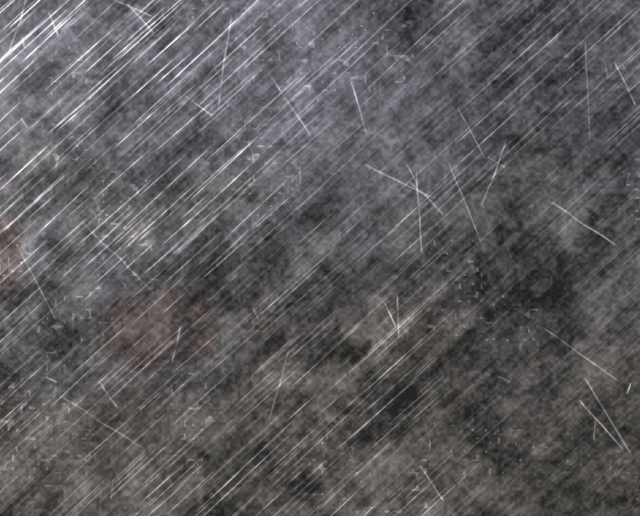
Write a Shadertoy shader that draws this texture.

```glsl
#define BRUSH_ANGLE 0.74
#define BASE_TONE 0.352
#define CLOUD_CONTRAST 0.30
#define MOTTLE_CONTRAST 0.24
#define GRAIN_CONTRAST 0.13
#define BRUSH_CONTRAST 0.09
#define SCRATCH_GAIN 0.34
#define GOUGE_COUNT 44
#define GOUGE_GAIN 0.42
#define COOL_TINT vec3(0.995, 0.975, 1.045)
#define WARM_TINT vec3(1.03, 1.0, 0.965)
#define RUST_TINT vec3(1.10, 0.95, 0.93)

float hash(vec2 p) {
    vec3 a = fract(p.xyx * vec3(0.1031, 0.1030, 0.0973));
    a += dot(a, a.yzx + 33.33);
    return fract((a.x + a.y) * a.z);
}

float noise(vec2 p) {
    vec2 i = floor(p), f = fract(p);
    f = f * f * (3.0 - 2.0 * f);
    return mix(mix(hash(i), hash(i + vec2(1, 0)), f.x),
               mix(hash(i + vec2(0, 1)), hash(i + vec2(1, 1)), f.x), f.y);
}

float fbm(vec2 p) {
    float sum = 0.0, amp = 0.5;
    for (int i = 0; i < 5; i++) {
        sum += amp * noise(p);
        p = mat2(1.6, 1.2, -1.2, 1.6) * p + 7.3;
        amp *= 0.5;
    }
    return sum / 0.97;
}

vec2 rotate(vec2 p, float a) {
    return vec2(cos(a) * p.x + sin(a) * p.y, cos(a) * p.y - sin(a) * p.x);
}

// Soft line profile that keeps its energy when thinner than a pixel
float hairline(float d, float width, float px) {
    float s = max(width, 0.65 * px);
    return exp(-d * d / (s * s)) * width / s;
}

// One layer of parallel scratches: rows across, random segments along
float scratches(vec2 p, float rows, float len, float seed, float px) {
    float y = p.y * rows, row = floor(y);
    float x = p.x / len + 17.0 * hash(vec2(row, seed));
    vec2 id = vec2(row + seed * 31.0, floor(x));
    float start = 0.5 * hash(id + 3.1);
    float end = start + 0.15 + 0.35 * hash(id + 8.7);
    float along = fract(x);
    float ends = smoothstep(start, start + 0.06, along) * smoothstep(end, end - 0.1, along);
    float d = (fract(y) - 0.5 - 0.5 * (hash(id + 5.9) - 0.5)) / rows;
    float strength = pow(hash(id + 1.7), 2.5);
    float wear = 0.5 + 0.7 * noise(vec2(p.x * 60.0, row));
    return hairline(d, 0.0017, px) * ends * strength * wear;
}

// Isolated gouge: a slightly bent segment with worn ends
float gouge(vec2 p, vec2 centre, float angle, float len, float px) {
    vec2 q = rotate(p - centre, angle);
    float bend = 0.004 * (noise(vec2(q.x * 22.0, angle * 9.0)) - 0.5);
    float ends = smoothstep(len, len * 0.8, abs(q.x));
    float wear = 0.25 + 0.9 * noise(vec2(q.x * 70.0, angle * 40.0));
    return hairline(q.y + bend, 0.0019, px) * ends * wear;
}

// Ragged stain outline, negative inside
float stain(vec2 p, vec2 centre, vec2 radius) {
    return length((p - centre) / radius) - 1.0 + 1.1 * (fbm(p * 7.0 + centre) - 0.5);
}

void mainImage(out vec4 fragColor, in vec2 fragCoord) {
    float px = 1.0 / iResolution.y;
    vec2 uv = fragCoord * px;
    vec2 q = rotate(uv, BRUSH_ANGLE);

    // Cloudy, mottled metal
    float cloud = fbm(uv * 4.0 + 2.0);
    float tone = BASE_TONE + 0.085 * (uv.y - 0.45);
    tone += CLOUD_CONTRAST * (cloud - 0.5);
    tone += MOTTLE_CONTRAST * (fbm(uv * 19.0) - 0.5);
    tone += GRAIN_CONTRAST * (noise(uv * 190.0) + noise(uv * 95.0) - 1.0) * 0.8;
    float pitted = smoothstep(0.48, 0.62, fbm(uv * 3.2 + 11.0));
    tone -= 0.075 * pitted * smoothstep(0.45, 0.65, fbm(uv * 34.0 + 4.0));

    // Brushed streaks
    tone += BRUSH_CONTRAST * (noise(q * vec2(2.5, 28.0)) - 0.5);
    tone += BRUSH_CONTRAST * (noise(q * vec2(7.0, 170.0)) - 0.5);

    // Stains with sharp dark rims
    float slab = stain(uv, vec2(1.04, 0.31), vec2(0.27, 0.24));
    float rust = stain(uv, vec2(0.30, 0.36), vec2(0.12, 0.08));
    float corner = stain(uv, vec2(0.0, 0.50), vec2(0.05, 0.08));
    float rusty = max(smoothstep(0.06, -0.06, rust), smoothstep(0.06, -0.06, corner));
    tone -= 0.045 * smoothstep(0.04, -0.04, slab) + 0.04 * rusty;
    float rim = exp(-slab * slab * 1200.0) + exp(-rust * rust * 500.0);
    tone -= 0.05 * rim * smoothstep(0.4, 0.6, noise(uv * 9.0));

    // Scratch density: strongest at the upper left, sparse at the lower right
    float shine = 1.0 - smoothstep(0.0, 0.75, distance(uv, vec2(0.0, 1.0)));
    float quiet = smoothstep(0.7, 1.05, uv.x) * (1.0 - smoothstep(0.5, 0.95, uv.y));
    float density = (0.4 + 0.7 * noise(q * vec2(2.0, 7.0)) + 1.2 * shine) * (1.0 - 0.65 * quiet);
    float lines = 0.0;
    for (int i = 0; i < 6; i++) {
        float k = float(i);
        vec2 p = rotate(uv, BRUSH_ANGLE + 0.05 * (hash(vec2(k, 4.0)) - 0.5));
        lines += scratches(p, 58.0 + 13.0 * k, 0.85 - 0.09 * k, k + 1.0, px);
    }
    float light = SCRATCH_GAIN * lines * density + 0.09 * shine * shine;

    // Scattered gouges, mostly short and steep
    float aspect = iResolution.x * px;
    for (int i = 0; i < GOUGE_COUNT; i++) {
        vec2 s = vec2(float(i), 61.0);
        vec2 centre = vec2(aspect * hash(s), hash(s + 9.0));
        float angle = mix(1.2, 2.75, hash(s + 21.0));
        float len = 0.012 + 0.095 * pow(hash(s + 33.0), 2.5);
        light += GOUGE_GAIN * (0.35 + 0.65 * hash(s + 47.0)) * gouge(uv, centre, angle, len, px);
    }

    // Pale flecks
    light += 0.16 * smoothstep(0.80, 0.95, noise(uv * 120.0 + 50.0)) * smoothstep(0.5, 0.7, noise(uv * 8.0));

    // Cool above, warm below, reddish in the stains
    float cool = smoothstep(0.15, 0.75, uv.y + 0.8 * (fbm(uv * 3.0 + 20.0) - 0.5));
    vec3 tint = mix(WARM_TINT, COOL_TINT, cool);
    tint = mix(tint, RUST_TINT, 0.6 * rusty);
    vec3 color = max(tone, 0.14) * tint + light * vec3(0.99, 0.98, 1.0);
    fragColor = vec4(clamp(color, 0.0, 0.96), 1.0);
}
```
